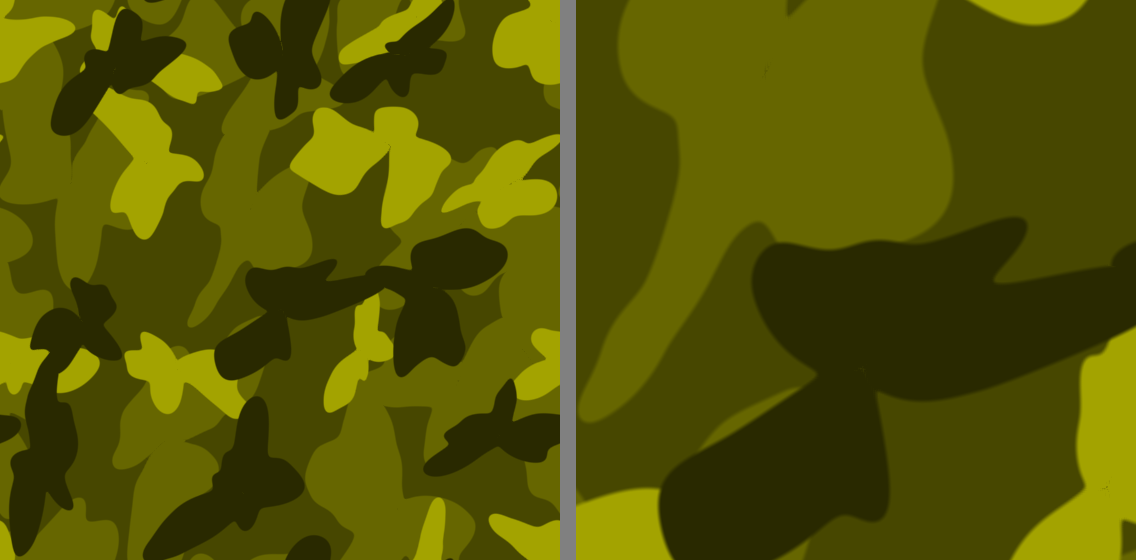
Left, the full canvas; right, a detail of the centre.
A Shadertoy shader for this pattern:

```glsl
#define CELLS 3.0          // splats per side in each layer
#define JITTER 0.6         // scatter of splat centres, in cells
#define MID_RADIUS 0.121
#define BRIGHT_RADIUS 0.083
#define DARK_RADIUS 0.085
#define STRETCH 1.35       // greatest elongation
#define BEND 0.075         // broad warp of the outlines
#define SERRATION 0.016    // fine warp of the outlines
#define EDGE 0.0018        // half width of the soft edge

const float TAU = 6.2831853;
const vec3 BASE   = vec3(0.28, 0.28, 0.0);
const vec3 MID    = vec3(0.40, 0.40, 0.0);
const vec3 BRIGHT = vec3(0.64, 0.64, 0.0);
const vec3 DARK   = vec3(0.16, 0.16, 0.0);

float hash(vec2 p) {
    return fract(sin(dot(p, vec2(127.1, 311.7))) * 43758.5453);
}

// Value noise from -0.5 to 0.5, repeating every unit of uv
float wrapNoise(vec2 uv, float freq, float seed) {
    vec2 p = uv * freq, i = floor(p), f = fract(p);
    f = f * f * (3.0 - 2.0 * f);
    vec2 a = mod(i, freq) + seed, b = mod(i + 1.0, freq) + seed;
    float low  = mix(hash(a), hash(vec2(b.x, a.y)), f.x);
    float high = mix(hash(vec2(a.x, b.y)), hash(b), f.x);
    return mix(low, high, f.y) - 0.5;
}

vec2 wrapNoise2(vec2 uv, float freq, float seed) {
    return vec2(wrapNoise(uv, freq, seed), wrapNoise(uv, freq, seed + 37.0));
}

// Lobed outline: negative inside; whole harmonics close the curve
float splat(vec2 q, float radius, vec2 id) {
    float turn = TAU * hash(id + 5.3);
    float c = cos(turn), s = sin(turn);
    float stretch = mix(1.0, STRETCH, hash(id + 8.1));
    q = mat2(c, -s, s, c) * q * vec2(1.0 / stretch, stretch);
    float angle = atan(q.y, q.x);
    float lobes = 1.0
        + 0.28 * sin(2.0 * angle + TAU * hash(id + 11.7))
        + 0.30 * sin(3.0 * angle + TAU * hash(id + 14.2))
        + 0.23 * sin(5.0 * angle + TAU * hash(id + 17.9))
        + 0.10 * sin(8.0 * angle + TAU * hash(id + 21.4));
    return length(q) - radius * mix(0.87, 1.13, hash(id + 25.6)) * lobes;
}

// Coverage of one layer of scattered splats
float layer(vec2 uv, float radius, vec2 shift, float seed) {
    // Outlines are ragged in some places and smooth in others
    float ragged = smoothstep(-0.15, 0.25, wrapNoise(uv, 5.0, seed + 3.0));
    vec2 p = uv + BEND * wrapNoise2(uv, 7.0, seed)
           + SERRATION * ragged * wrapNoise2(uv, 24.0, seed + 71.0);
    p = p * CELLS + shift;

    vec2 cell = floor(p);
    float d = 1.0;
    for (int y = -1; y <= 1; y++)
    for (int x = -1; x <= 1; x++) {
        vec2 home = cell + vec2(x, y);
        vec2 id = mod(home, CELLS) + seed;
        vec2 offset = vec2(hash(id), hash(id + 2.7)) - 0.5;
        vec2 centre = home + 0.5 + JITTER * offset;
        d = min(d, splat((p - centre) / CELLS, radius, id));
    }

    // Turn the field into true distance in canvas units
    float slope = length(vec2(dFdx(d), dFdy(d)) * iResolution.xy);
    return 1.0 - smoothstep(-EDGE, EDGE, d / max(slope, 0.2));
}

void mainImage(out vec4 fragColor, in vec2 fragCoord) {
    vec2 uv = fragCoord / iResolution.xy;
    vec3 colour = BASE;
    colour = mix(colour, MID, layer(uv, MID_RADIUS, vec2(0.25, 0.6), 13.0));
    colour = mix(colour, BRIGHT, layer(uv, BRIGHT_RADIUS, vec2(0.5), 41.0));
    colour = mix(colour, DARK, layer(uv, DARK_RADIUS, vec2(0.0), 89.0));
    fragColor = vec4(colour, 1.0);
}
```
